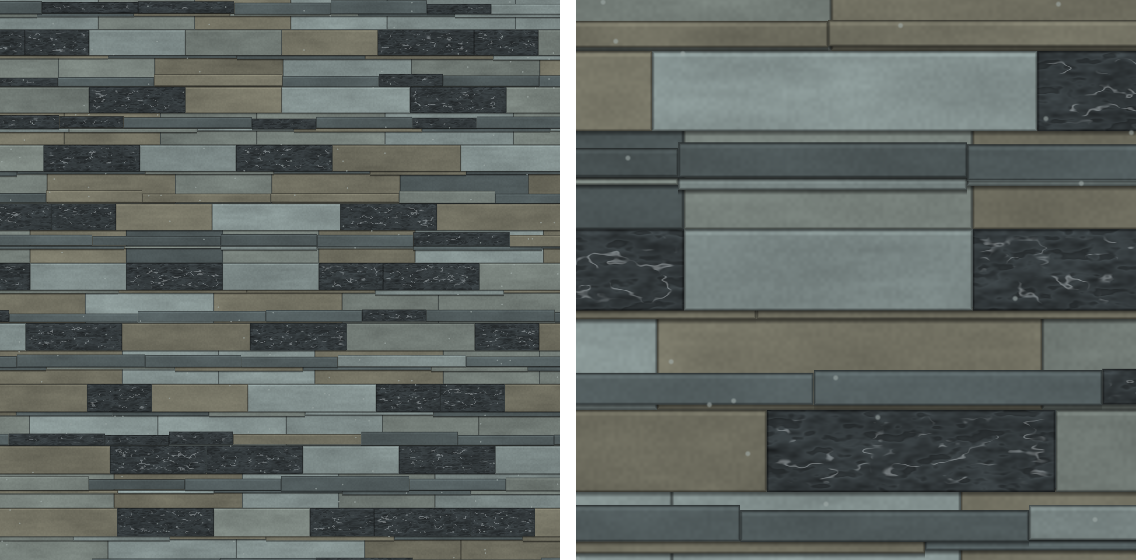
Left: the whole. Right: its middle third, enlarged.
Reproduce this texture procedurally as a Shadertoy shader.

```glsl
#define UNIT 0.0573
#define JOINT 0.0018
#define COURSE_START 0.053
#define COURSE_STEP 0.1016
#define COURSE_GROWTH 0.00065
#define PALE vec3(0.49, 0.54, 0.535)
#define GREY vec3(0.45, 0.485, 0.465)
#define TAN vec3(0.435, 0.43, 0.375)
#define SLATE vec3(0.31, 0.35, 0.355)
#define ROUGH vec3(0.205, 0.23, 0.24)

struct Block { float left, right, seed; bool rough; };

float hash(vec2 p) {
    vec3 q = fract(vec3(p.xyx) * 0.1031);
    q += dot(q, q.yzx + 33.33);
    return fract((q.x + q.y) * q.z);
}

float noise(vec2 p) {
    vec2 i = floor(p), f = fract(p);
    f = f * f * (3.0 - 2.0 * f);
    return mix(mix(hash(i), hash(i + vec2(1, 0)), f.x),
               mix(hash(i + vec2(0, 1)), hash(i + vec2(1, 1)), f.x), f.y);
}

float fbm(vec2 p) {
    float sum = 0.0, amp = 0.57;
    for (int i = 0; i < 3; i++) {
        sum += amp * noise(p);
        p = p * 2.1 + 17.3;
        amp *= 0.5;
    }
    return sum;
}

// Walk along a row until the block holding x is reached
Block findBlock(float x, float row, float roughChance) {
    Block b = Block(0.0, -4.0 * UNIT * hash(vec2(row, 7.0)), 0.0, false);
    for (int i = 0; i < 24; i++) {
        float n = float(i);
        b.left = b.right;
        b.seed = hash(vec2(n + 3.0, row));
        b.rough = hash(vec2(n + 61.0, row)) < (b.rough ? 0.36 : roughChance);
        b.right += UNIT * ((b.rough ? 2.0 : 3.0) + floor(2.0 * b.seed));
        if (x < b.right) break;
    }
    return b;
}

// Split-faced stone with chipped ridges
vec3 roughFace(vec2 p, float seed, float inset) {
    vec2 q = p * vec2(62.0, 135.0) + seed * 90.0;
    float h = fbm(q);
    float relief = fbm(q + vec2(0.1, 0.4)) - h;
    float ridge = 1.0 - abs(2.0 * fbm(q * 0.8 + 31.0) - 1.0);
    float chip = smoothstep(0.9, 1.0, ridge) * smoothstep(0.003, 0.009, inset);
    chip *= smoothstep(0.4, 0.7, noise(q * 1.7 + 5.0));
    float crack = smoothstep(0.05, 0.2, relief);
    return ROUGH * (0.78 + 0.45 * h + 1.1 * relief) * (1.0 - 0.35 * crack) + 0.24 * chip;
}

// Sawn stone with stains, streaks and grain
vec3 smoothFace(vec2 p, float seed, float slateShare) {
    float pick = fract(seed * 57.31);
    vec3 tone = pick < 0.36 ? TAN : pick < 0.66 ? GREY : PALE;
    if (fract(seed * 91.7) < slateShare) tone = SLATE;
    float stain = fbm(p * vec2(14.0, 26.0) + seed * 40.0) - 0.5;
    float streak = noise(p * vec2(30.0, 190.0) + seed * 70.0) - 0.5;
    float grain = noise(p * 400.0) - 0.5;
    return tone * (1.0 + 0.24 * stain + 0.06 * streak + 0.06 * grain
                   + 0.14 * (fract(seed * 23.9) - 0.5));
}

// Paint one row of blocks; jitter trims top and bottom of each block
void layRow(inout vec3 col, vec2 p, float row, vec2 span, vec2 jitter,
            float roughChance, float slateShare) {
    Block b = findBlock(p.x, row, roughChance);
    float top = span.x + jitter.x * fract(b.seed * 13.7);
    float bottom = span.y - jitter.y * fract(b.seed * 37.1);
    float px = 1.0 / iResolution.y;
    float sides = max(b.left - p.x, p.x - b.right);
    float d = max(sides, max(top - p.y, p.y - bottom));

    // Shadow below the raised row
    float below = max(top - p.y, p.y - bottom);
    float drop = step(bottom, p.y) * (1.0 - smoothstep(0.0, 0.0035, below));
    col *= 1.0 - 0.5 * drop;

    vec3 face = b.rough ? roughFace(p, b.seed, -d) : smoothFace(p, b.seed, slateShare);
    face *= mix(0.55, 1.0, smoothstep(0.0, JOINT, -d));
    float lip = smoothstep(JOINT, 0.0, abs(p.y - top - 1.4 * JOINT));
    face *= 1.0 + 0.12 * lip;
    col = mix(col, face, smoothstep(0.5 * px, -0.5 * px, d));
}

void mainImage(out vec4 fragColor, in vec2 fragCoord) {
    vec2 p = fragCoord / iResolution.xy;
    p.y = 1.0 - p.y;

    // Courses grow slightly taller downward
    float root = COURSE_STEP * COURSE_STEP + 4.0 * COURSE_GROWTH * (p.y - COURSE_START);
    float k = floor((sqrt(root) - COURSE_STEP) / (2.0 * COURSE_GROWTH));
    float top = COURSE_START + k * (COURSE_STEP + k * COURSE_GROWTH);
    float high = COURSE_STEP + (2.0 * k + 1.0) * COURSE_GROWTH;
    bool odd = mod(k, 2.0) > 0.5;
    float row = 4.0 * k + 20.0;

    // Medium backdrop, thin ledge, strip, then the tall row
    vec2 thin = odd ? vec2(0.71, 0.79) : vec2(0.44, 0.53);
    vec2 strip = odd ? vec2(0.48, 0.73) : vec2(0.77, 1.0);
    vec3 col = SLATE;
    layRow(col, p, row, top + high * vec2(0.43, 1.0), vec2(0), 0.0, 0.04);
    layRow(col, p, row + 1.0, top + high * thin, high * vec2(0.0, 0.04), 0.0, 0.45);
    layRow(col, p, row + 2.0, top + high * strip, high * vec2(0.07, 0.03), 0.28, 0.7);
    layRow(col, p, row + 3.0, top + high * vec2(0.0, 0.45), vec2(0), 0.75, 0.0);

    // Sparse pale flecks and broad uneven weathering
    vec2 cell = floor(p * 130.0);
    vec2 spot = fract(p * 130.0) - 0.3 - 0.4 * vec2(hash(cell + 9.0), hash(cell + 47.0));
    float fleck = step(0.988, hash(cell + 200.0)) * smoothstep(0.28, 0.08, length(spot));
    col = mix(col, vec3(0.62, 0.66, 0.65), 0.6 * fleck);
    col *= 0.96 + 0.08 * fbm(p * 4.0);
    fragColor = vec4(col, 1.0);
}
```
